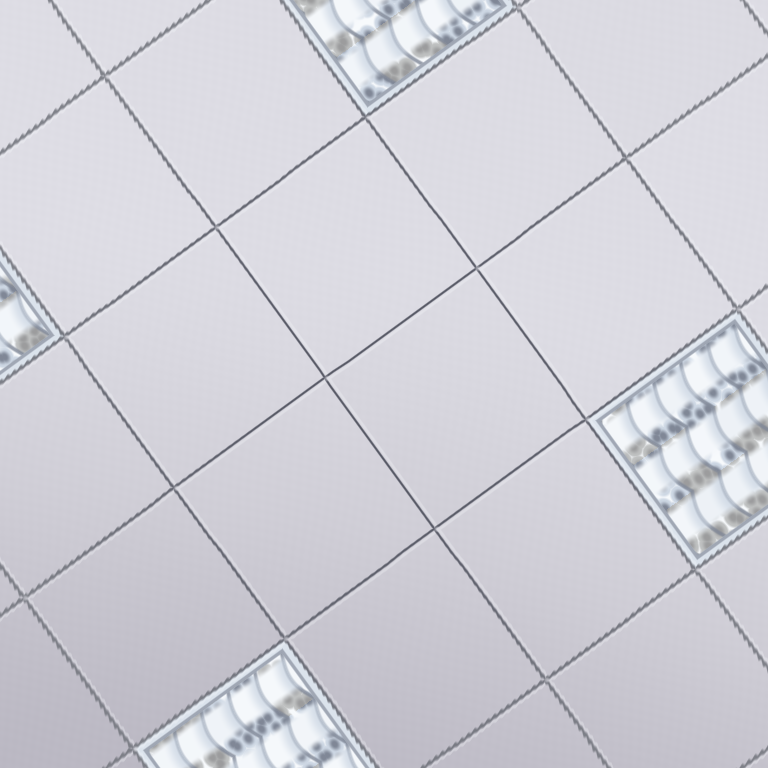
This texture is drawn by a three.js fragment shader. Its source:

```glsl
varying vec2 vUv;

const float PI = 3.14159265;
const float TILE = 0.243;             // side of one ceiling tile
const float ANGLE = 0.6296;           // tilt of the grid
const vec2 CROSSING = vec2(0.4232, 0.5078);
const float LAMP_PERIOD = 3.0;        // one lamp every three tiles each way
const vec2 LOUVRES = vec2(5.0, 3.0);  // compartments along and across a lamp
const float FRAME = 0.055;            // lamp frame, in tiles
const float SEAM_SHARP = 0.0014;      // half widths of the seams
const float SEAM_BLURRED = 0.0022;
const float STRANDS = 23.0;           // seam ripples per tile

const vec3 TILE_BRIGHT = vec3(0.865, 0.862, 0.892);
const vec3 TILE_MID = vec3(0.805, 0.798, 0.832);
const vec3 TILE_SHADE = vec3(0.735, 0.725, 0.768);
const vec3 SEAM_DARK = vec3(0.30, 0.31, 0.36);
const vec3 SEAM_SOFT = vec3(0.47, 0.48, 0.51);
const vec3 WHITE = vec3(0.97, 0.98, 0.99);
const vec3 PALE_BLUE = vec3(0.80, 0.84, 0.89);
const vec3 STEEL = vec3(0.50, 0.53, 0.59);
const vec3 WARM_GREY = vec3(0.70, 0.68, 0.64);

vec2 hash2(vec2 p) {
  return fract(sin(vec2(dot(p, vec2(127.1, 311.7)), dot(p, vec2(269.5, 183.3)))) * 4375.85);
}

// Distance to the nearest scattered point
float cellular(vec2 p) {
  vec2 cell = floor(p);
  float nearest = 2.0;
  for (int y = -1; y <= 1; y++) {
    for (int x = -1; x <= 1; x++) {
      vec2 c = cell + vec2(float(x), float(y));
      nearest = min(nearest, length(c + hash2(c) - p));
    }
  }
  return nearest;
}

// Panel tone: broad falloff, slight tile variation and a faint weave
vec3 panel(vec2 q, vec2 cell) {
  float light = 0.82 * vUv.y + 0.18 * vUv.x + 0.02 * sin(5.0 * vUv.x + 2.0);
  vec3 c = mix(TILE_SHADE, TILE_MID, smoothstep(0.0, 0.36, light));
  c = mix(c, TILE_BRIGHT, smoothstep(0.22, 0.62, light));
  float weave = sin(q.x * 95.0 + sin(q.y * 9.0)) * sin(q.y * 80.0 + sin(q.x * 7.0));
  return c + 0.010 * (hash2(cell).x - 0.5) + 0.004 * weave;
}

// Seam coverage (x) and the highlight beside it (y)
vec2 seam(float dist, float along, float line, float blur) {
  float jog = 0.0006 * clamp(8.0 * sin(along * 2.6 + line * 4.1), -1.0, 1.0);
  float strand = sin(along * STRANDS * 2.0 * PI + dist * 600.0);
  float d = dist + jog + 0.0009 * blur * strand;
  float halfWidth = mix(SEAM_SHARP, SEAM_BLURRED, blur) * (1.0 + 0.2 * blur * strand);
  float soft = mix(0.0011, 0.0020, blur);
  float core = 1.0 - smoothstep(halfWidth - soft, halfWidth + soft, abs(d));
  float shine = 1.0 - smoothstep(0.0005, 0.0028, abs(d - 0.0045));
  return vec2(core, shine);
}

// Bright tubes behind curved vanes, with mirrored strips between the rows
vec3 louvre(vec2 p, vec2 cell) {
  vec2 g = p * LOUVRES;
  float y = fract(g.y);
  float x = g.x + 0.24 * sin(PI * y);
  float across = fract(x);
  float glint = cellular(g * vec2(2.6, 3.4) + cell * 7.0);
  vec2 chance = hash2(vec2(floor(x), floor(g.y)) + cell * 5.0);

  vec3 mirror = mix(STEEL, PALE_BLUE, smoothstep(0.12, 0.55, glint));
  mirror = mix(mirror, WARM_GREY, 0.55 * step(0.6, chance.x));
  mirror = mix(mirror, WHITE, smoothstep(0.55, 0.8, glint));

  float tube = smoothstep(0.0, 0.16, y) * (1.0 - smoothstep(0.60, 0.78, y));
  vec3 glow = mix(WHITE, PALE_BLUE, 0.75 * smoothstep(0.50, 0.95, across));
  glow = mix(glow, PALE_BLUE, 0.25 * chance.y);
  vec3 c = mix(mirror, glow, tube);

  float vane = min(across, 1.0 - across);
  vec3 vaneColor = mix(STEEL, PALE_BLUE, 0.65 * tube);
  return mix(c, vaneColor, 0.8 * (1.0 - smoothstep(0.02, 0.10, vane)));
}

vec3 lamp(vec2 local, vec2 cell) {
  float edge = min(min(local.x, 1.0 - local.x), min(local.y, 1.0 - local.y));
  vec3 inside = louvre((local - FRAME) / (1.0 - 2.0 * FRAME), cell);
  vec3 c = mix(mix(PALE_BLUE, WHITE, 0.35), inside, smoothstep(FRAME - 0.006, FRAME + 0.006, edge));
  float lip = 1.0 - smoothstep(0.004, 0.014, abs(edge - FRAME + 0.008));
  return mix(c, STEEL, 0.65 * lip);
}

void main() {
  // Rotated grid: x runs up to the right, y down to the right
  vec2 d = vUv - CROSSING;
  vec2 axis = vec2(cos(ANGLE), sin(ANGLE));
  vec2 q = vec2(dot(d, axis), dot(d, vec2(axis.y, -axis.x))) / TILE;
  vec2 cell = floor(q);
  vec3 color = panel(q, cell);

  // Lamps
  vec2 phase = mod(cell - 0.5, LAMP_PERIOD) - 0.5;
  if (max(abs(phase.x), abs(phase.y)) < 0.25) color = lamp(q - cell, cell);

  // Seams: crisp at the centre, softer and twisted towards the corners
  vec2 line = floor(q + 0.5);
  vec2 dist = (q - line) * TILE;
  float blur = smoothstep(0.12, 0.58, length(vUv - 0.5));
  vec2 a = seam(dist.x, q.y, line.x, blur);
  vec2 b = seam(dist.y, q.x, line.y + 0.7, blur);
  vec2 cover = max(a, b);
  color = mix(color, WHITE, 0.30 * cover.y);
  color = mix(color, mix(SEAM_DARK, SEAM_SOFT, blur), 0.92 * cover.x);

  // Pale nick where the seams cross
  float nick = 1.0 - smoothstep(0.001, 0.005, length(dist - vec2(0.002)));
  gl_FragColor = vec4(mix(color, TILE_BRIGHT, 0.5 * nick), 1.0);
}
```
